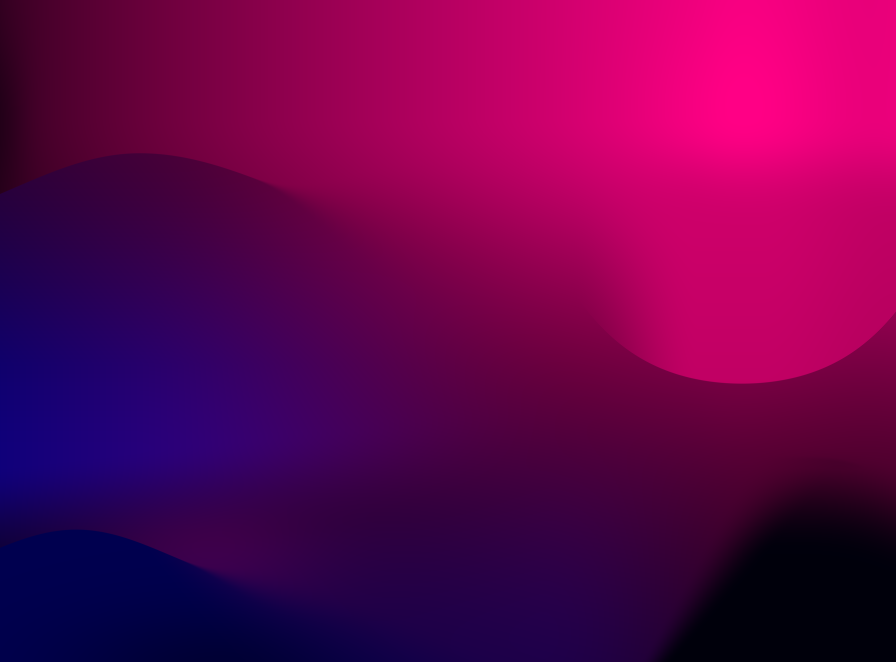
Give the GLSL for this background, as a WebGL 2 fragment shader.

```glsl
#version 300 es
precision highp float;
// Draws soft overlapping waves of hot pink, violet, navy and black.

#define FALL_START 0.18
#define FALL_SCALE 0.46
#define BLUE_LIFT 0.20
#define VIOLET_PEAK vec2(0.156, 0.2315)
#define NAVY_PEAK vec2(0.085, 0.80)
#define BOWL_LOW vec2(0.828, 0.5795)
#define DARK_PEAK vec2(0.90, 0.69)

uniform vec2 u_resolution;
out vec4 fragColor;

float glow(vec2 p, vec2 center, vec2 size) {
    vec2 d = (p - center) / size;
    return exp(-dot(d, d));
}

// Depth below a bell-shaped crest; positive inside the hill.
float hillDepth(vec2 p, vec2 peak, float height, float leftWidth, float rightWidth) {
    float d = p.x - peak.x;
    d /= d < 0.0 ? leftWidth : rightWidth;
    return p.y - peak.y - height * (1.0 - exp(-d * d));
}

float cover(float depth, float softness) {
    float w = softness + 0.75 / u_resolution.y;
    return smoothstep(-w, w, depth);
}

// Magenta sweep that brightens rightward and sinks into indigo.
vec3 backdrop(vec2 p) {
    float red = 0.2 + 0.9 * pow(p.x, 0.8) - 0.18 * smoothstep(0.8, 1.0, p.x);
    float drop = max(p.y - FALL_START, 0.0) / FALL_SCALE;
    red *= 0.06 + 0.94 * exp(-pow(drop, 1.5));
    red += 0.04 * glow(p, vec2(0.82, 0.16), vec2(0.12));
    red += 0.13 * glow(p, vec2(0.22, 0.84), vec2(0.14, 0.10));
    red -= 0.07 * glow(p, vec2(0.0, 0.18), vec2(0.03, 0.12));
    float lift = smoothstep(0.5, 1.0, p.y) * (1.0 - smoothstep(0.6, 0.9, p.x));
    return vec3(red, 0.0, 0.03 + 0.49 * red + BLUE_LIFT * lift);
}

vec3 addViolet(vec3 color, vec2 p) {
    float depth = hillDepth(p, VIOLET_PEAK, 0.14, 0.205, 0.227);
    float mask = cover(depth, 0.12 * smoothstep(0.28, 0.5, p.x));
    mask *= 1.0 - smoothstep(0.15, 0.68, p.x);
    mask *= 1.0 - smoothstep(0.70, 0.86, p.y + 0.15 * p.x);
    float red = 0.06 + 0.57 * p.x + 0.35 * max(0.55 - p.y, 0.0);
    float blue = 0.22 + 0.26 * smoothstep(0.22, 0.70, p.y);
    return mix(color, vec3(red, 0.0, blue), mask);
}

vec3 addBowl(vec3 color, vec2 p) {
    float d = p.x - BOWL_LOW.x;
    float d2 = d * d;
    float depth = BOWL_LOW.y - 2.5 * d2 - 40.0 * d2 * d2 - p.y;
    float mask = cover(depth, 0.0) * smoothstep(0.64, 0.78, p.x);
    mask *= smoothstep(0.2, 0.36, p.y);
    float red = 0.8 - 0.2 * (p.y - 0.35) - 0.05 * smoothstep(0.85, 1.0, p.x);
    return mix(color, vec3(red, 0.0, 0.02 + 0.49 * red), mask);
}

vec3 addNavy(vec3 color, vec2 p) {
    float depth = hillDepth(p, NAVY_PEAK, 0.10, 0.15, 0.15);
    float mask = cover(depth, 0.05 * smoothstep(0.2, 0.35, p.x));
    float below = p.y - 0.87;
    mask *= 1.0 - smoothstep(0.18 + 0.5 * below, 0.34 + 1.8 * below, p.x);
    float shade = 0.11 * glow(p, vec2(0.25, 1.02), vec2(0.18, 0.10));
    return mix(color, vec3(0.0, 0.0, 0.31 - shade), mask);
}

vec3 addDark(vec3 color, vec2 p) {
    float d = p.x - DARK_PEAK.x;
    float depth = p.y - DARK_PEAK.y - 3.0 * d * d * step(0.0, d);
    float rise = 1.0 - p.y;
    float leftEdge = 0.715 + 0.4 * rise;
    float side = smoothstep(leftEdge, leftEdge + 0.035 + 0.25 * rise, p.x);
    float rim = 0.12 * cover(depth, 0.004) * (1.0 - smoothstep(0.93, 1.0, p.x));
    float mask = side * max(rim, smoothstep(-0.02, 0.15, depth));
    return mix(color, vec3(0.0, 0.0, 0.045), mask);
}

void main() {
    // Canvas fractions, with y measured downward from the top.
    vec2 p = gl_FragCoord.xy / u_resolution;
    p.y = 1.0 - p.y;

    vec3 color = backdrop(p);
    color = addViolet(color, p);
    color = addBowl(color, p);
    color = addNavy(color, p);
    color = addDark(color, p);
    fragColor = vec4(clamp(color, 0.0, 1.0), 1.0);
}
```
